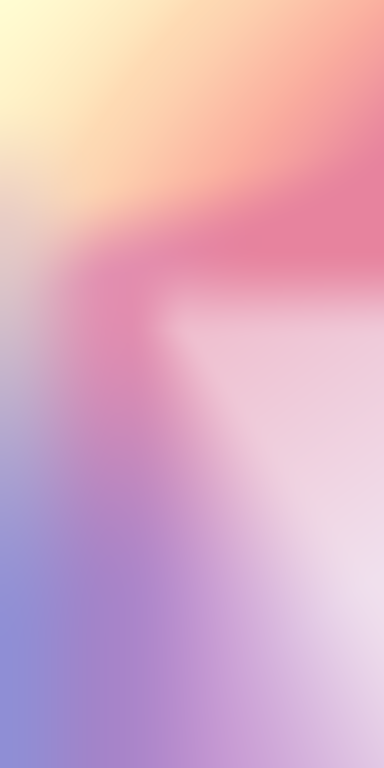
Write a WebGL 2 fragment shader that draws this background.

```glsl
#version 300 es
precision highp float;

uniform vec2 u_resolution;
out vec4 fragColor;

// Warm sky
const vec3 CREAM   = vec3(1.000, 0.992, 0.824);
const vec3 APRICOT = vec3(0.996, 0.871, 0.710);
const vec3 CORAL   = vec3(0.982, 0.678, 0.618);
const vec3 ROSE    = vec3(0.904, 0.512, 0.618);
// Body below the rose ridge
const vec3 PINK    = vec3(0.886, 0.557, 0.690);
const vec3 VIOLET  = vec3(0.640, 0.512, 0.784);
const vec3 ORCHID  = vec3(0.750, 0.550, 0.808);
// Cool left edge
const vec3 SAND       = vec3(0.936, 0.820, 0.770);
const vec3 PERIWINKLE = vec3(0.560, 0.558, 0.835);
// Pale wedge on the right
const vec3 BLUSH = vec3(0.937, 0.745, 0.808);
const vec3 LILAC = vec3(0.941, 0.878, 0.930);

const float RIDGE_LEFT  = 0.41;  // depth of the ridge at the left edge
const float RIDGE_SLOPE = 0.15;  // rise of the ridge towards the right
const vec2  RIDGE_BLUR  = vec2(0.15, 0.08); // softness at left and right
const vec2  WEDGE_TOP   = vec2(0.32, 0.445); // fade range of the upper side
const float WEDGE_START = 0.33;  // where the slanted side begins to fade in
const float WEDGE_BLUR  = 0.17;  // width of that fade at the corner
const float WEDGE_FAN   = 1.5;   // how fast the fade widens downwards
const float EDGE_WIDTH  = 0.30;  // reach of the cool left edge

// Four-colour diagonal ramp, from the upper left corner
vec3 skyColor(vec2 p) {
    float k = pow(p.x, 1.4) + p.y * (1.0 + 2.2 * p.x);
    vec3 c = mix(CREAM, APRICOT, clamp(k / 0.4, 0.0, 1.0));
    c = mix(c, CORAL, smoothstep(0.25, 1.15, k));
    return mix(c, ROSE, smoothstep(0.9, 1.75, k));
}

// Rose and pink sinking into violet
vec3 bodyColor(vec2 p) {
    vec3 upper = mix(PINK, ROSE, smoothstep(0.25, 0.70, p.x));
    vec3 lower = mix(VIOLET, ORCHID, smoothstep(0.20, 0.65, p.x));
    return mix(upper, lower, smoothstep(0.38, 0.80, p.y));
}

// Coverage of the soft wedge: flat top, slanted left side
float wedgeMask(vec2 p) {
    float fade = WEDGE_BLUR + WEDGE_FAN * max(p.y - 0.43, 0.0);
    float side = smoothstep(0.0, 1.0, (p.x - WEDGE_START) / fade);
    return side * smoothstep(WEDGE_TOP.x, WEDGE_TOP.y, p.y);
}

vec3 wedgeColor(vec2 p) {
    float t = 2.0 * (p.y - 0.42) + 0.7 * (p.x - 0.5);
    return mix(BLUSH, LILAC, clamp(t, 0.0, 1.0));
}

void main() {
    // p.y is the depth below the upper edge
    vec2 p = gl_FragCoord.xy / u_resolution;
    p.y = 1.0 - p.y;

    // Sky meets body along the slanted ridge
    float ridge = RIDGE_LEFT - RIDGE_SLOPE * p.x;
    float blur = mix(RIDGE_BLUR.x, RIDGE_BLUR.y, p.x);
    vec3 color = mix(skyColor(p), bodyColor(p), smoothstep(ridge - blur, ridge, p.y));

    // Cool light along the left edge
    vec3 edge = mix(SAND, PERIWINKLE, smoothstep(0.18, 0.85, p.y));
    float edgeMask = 1.0 - smoothstep(0.0, EDGE_WIDTH, p.x);
    color = mix(color, edge, edgeMask * smoothstep(0.12, 0.30, p.y));

    // Pale wedge over everything
    color = mix(color, wedgeColor(p), wedgeMask(p));

    fragColor = vec4(color, 1.0);
}
```
